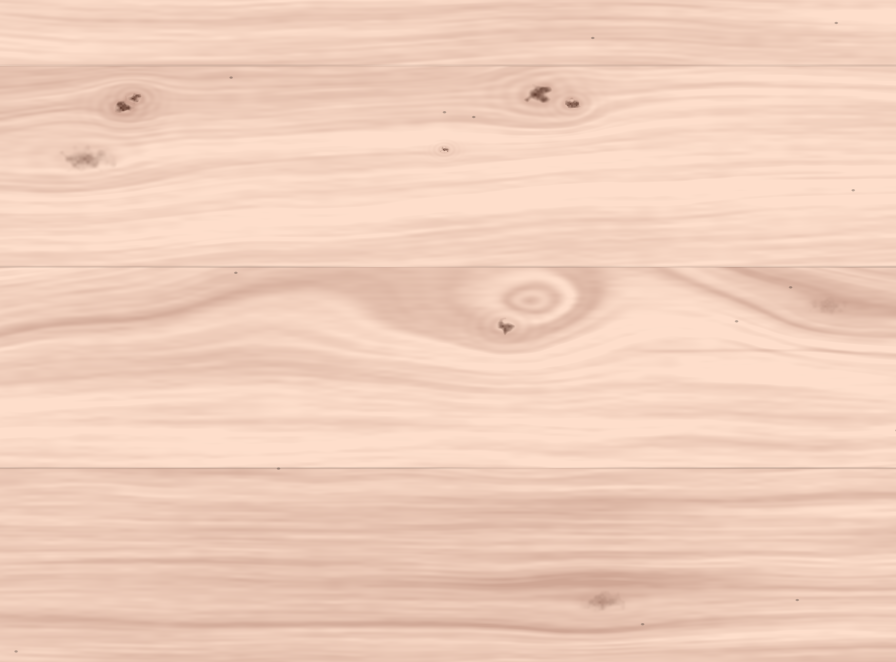
A Shadertoy shader for this texture:

```glsl
// Pale pink oak boards: four horizontal planks with wavy grain, thin seams and knots.
// A warped height field, bent around the knots, is fed into stretched noise to draw
// the grain; pores, specks and dark knot cores are laid over it.

// Knots: centre x, centre y, radius, darkness (canvas height = 1)
const vec4 KNOTS[9] = vec4[9](
    vec4(.186, .837, .009, .9), vec4(.203, .851, .007, .9), vec4(.133, .760, .015, .45),
    vec4(.813, .857, .013, .9), vec4(.864, .843, .007, .8), vec4(.763, .507, .010, .75),
    vec4(.910, .090, .012, .25), vec4(1.25, .537, .010, .15), vec4(.671, .774, .004, .7));

float hash(vec2 p) {
    return fract(sin(dot(p, vec2(127.1, 311.7))) * 43758.5453);
}

float noise(vec2 p) {
    vec2 i = floor(p), f = fract(p);
    f = f * f * (3. - 2. * f);
    return mix(mix(hash(i), hash(i + vec2(1, 0)), f.x),
               mix(hash(i + vec2(0, 1)), hash(i + vec2(1, 1)), f.x), f.y);
}

// Continuous plank coordinate; whole numbers are seams
float plankRow(float y) {
    return (y - .293) / .304 + 1.;
}

void mainImage(out vec4 fragColor, in vec2 fragCoord) {
    vec2 p = fragCoord / iResolution.y;
    float pixel = 1. / iResolution.y;
    float row = plankRow(p.y);
    float plank = floor(row);
    vec2 seed = vec2(17.3, 9.1) * (plank + 1.);

    // Wavy grain height, tilted on the third plank
    float height = p.y - (plank == 2. ? .05 * p.x : 0.);
    float shade = 0., swirl = 0.;

    // Large lopsided swirl and a long dark streak on the second plank
    if (plank == 1.) {
        vec2 s = p - vec2(.80, .545);
        float oval = length(s * vec2(s.x < 0. ? .33 : .6, 1.));
        height = mix(s.y, -oval, exp(-oval * oval / .03));
        swirl = exp(-oval * oval / .008);
        shade += .2 * swirl + .16 * smoothstep(.43, .597, p.y);
        float streak = (p.y - .462 - .012 * noise(vec2(p.x * 5., 2.))) / .003;
        shade += .3 * exp(-streak * streak) * smoothstep(.85, 1.1, p.x);
    }
    height += .035 * (noise(p * vec2(2., 4.) + seed) - .5)
            + .012 * (noise(p * vec2(6., 14.) + seed) - .5);

    // Knots part the grain, ring and tint their surroundings, and have a ragged core
    float core = 0.;
    for (int i = 0; i < 9; i++) {
        vec4 knot = KNOTS[i];
        if (floor(plankRow(knot.y)) != plank) continue;
        vec2 d = p - knot.xy;
        float r = length(d * vec2(knot.w < .5 ? .45 : .65, 1.)) / knot.z;
        height += knot.z * .7 * exp(-r * .5) - .7 * d.y * exp(-r * r * .05);
        shade += knot.w * (.5 + .25 * cos(r * 5.)) * exp(-r * .6);
        float ragged = r + .9 * noise(d * 1.5 / knot.z + float(i) * 7.) - .35;
        float soft = .2 + pixel / knot.z + (knot.w < .5 ? .4 : 0.);
        float mottle = .6 + .4 * noise(d * 3. / knot.z + 40.);
        core = max(core, knot.w * mottle * (1. - smoothstep(.8 - soft, .8 + soft, ragged)));
    }

    // Grain at several scales, stronger inside the swirl
    float broad = noise(vec2(p.x * 1.3, height * 17.) + seed);
    float medium = noise(vec2(p.x * 1.6, height * 58.) + seed * 2.);
    float fine = noise(vec2(p.x * 2.5, height * 120.) + seed * 3.);
    float hair = noise(vec2(p.x * 7., height * 210.) + seed * 5.);
    float pores = noise(vec2(p.x * 35., p.y * 200.) + seed);
    float cloud = noise(p * vec2(2.2, 5.) + seed * 4.);
    float tone = .88 + vec4(-.17, .04, .02, .04)[int(clamp(plank, 0., 3.))] - shade;
    tone += .42 * (broad - .5) + .3 * (cloud - .5);
    tone += (.34 + .3 * swirl) * (fine - .5) + .24 * (hair - .5) + .14 * (pores - .5);
    tone -= (.45 + .3 * swirl) * medium * medium * medium * (plank < 2. ? 1.2 : .7);
    tone += plank == 2. ? .18 * (p.x - .65) : 0.;

    vec3 color = mix(vec3(.81, .65, .58), vec3(.995, .872, .797), clamp(tone, 0., 1.));

    // Thin seams of uneven strength
    float seamDistance = abs(fract(row + .5) - .5) * .304;
    float seam = 1. - smoothstep(.0006, .001 + 1.1 * pixel, seamDistance);
    color *= 1. - seam * (.02 + .12 * noise(vec2(p.x * 5., floor(row + .5) * 8.)));

    // Sparse pinhole specks, one chance per grid cell
    vec2 cell = floor(p * 13.);
    vec2 spot = (cell + .2 + .6 * vec2(hash(cell + 3.), hash(cell + 8.))) / 13.;
    float speck = 1. - smoothstep(.0006, .0012 + pixel, length((p - spot) * vec2(.7, 1.)));
    color *= 1. - .28 * speck * step(.92, hash(cell + 21.));

    color = mix(color, vec3(.33, .19, .14), core);
    fragColor = vec4(color, 1.);
}
```
